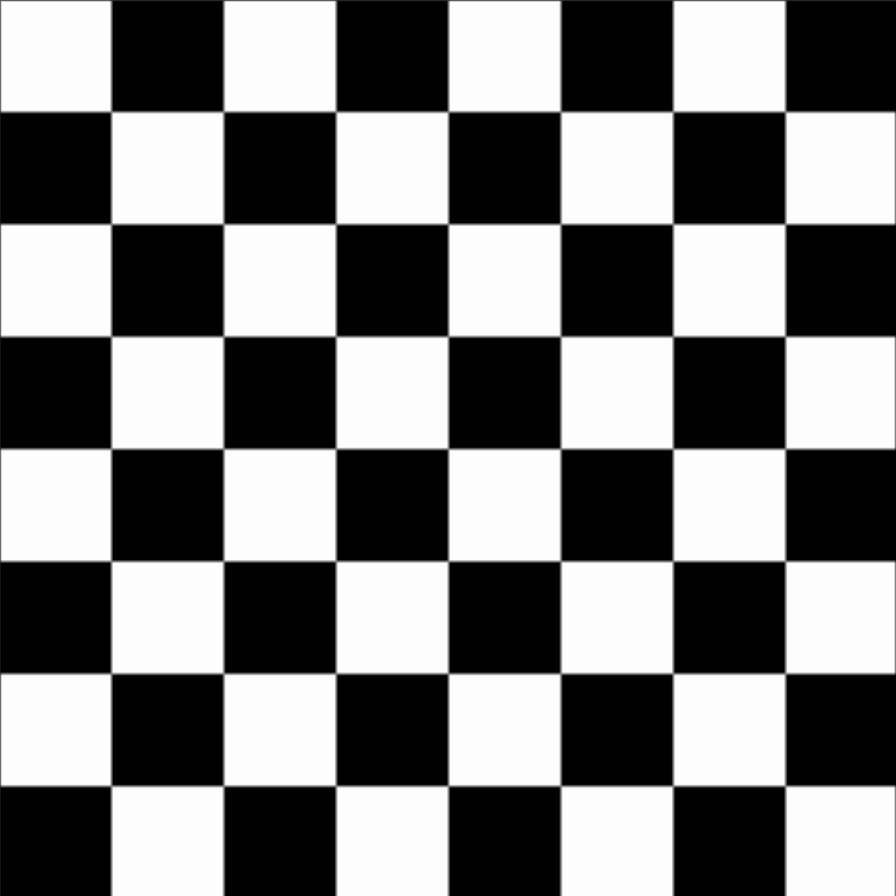
This pattern is drawn by a WebGL 2 fragment shader. Its source:

```glsl
#version 300 es
precision highp float;
// Black and white checkerboard, eight by eight, with soft grey seams and a faint rim.

#define CELL_SIZE 0.1254
#define BOARD_CENTER vec2(0.5007, 0.4987)
#define SEAM_SOFTNESS 0.0021
#define RIM_WIDTH 0.0026
#define RIM_SHADE 0.45
#define BLACK vec3(0.004)
#define WHITE vec3(0.994)

uniform vec2 u_resolution;
out vec4 fragColor;

// Alternates between -1 and 1 per cell, with a soft ramp through 0 at each seam.
vec2 softStripes(vec2 uv, vec2 softness) {
    vec2 grid = (uv - BOARD_CENTER) / CELL_SIZE;
    vec2 side = 2.0 * mod(floor(grid), 2.0) - 1.0;
    vec2 local = fract(grid);
    vec2 seamDistance = min(local, 1.0 - local) * CELL_SIZE;
    return side * clamp(seamDistance / softness, 0.0, 1.0);
}

// Darkens the left, right and top borders of the board.
float rimLight(vec2 uv, float pixel) {
    float border = min(min(uv.x, 1.0 - uv.x), 1.0 - uv.y);
    return mix(RIM_SHADE, 1.0, smoothstep(0.0, max(RIM_WIDTH, pixel), border));
}

void main() {
    vec2 uv = gl_FragCoord.xy / u_resolution;
    vec2 pixel = 1.0 / u_resolution;

    // The product of both stripe sets gives the checks; crossings stay mid grey.
    vec2 stripes = softStripes(uv, max(vec2(SEAM_SOFTNESS), 0.75 * pixel));
    float whiteness = 0.5 - 0.5 * stripes.x * stripes.y;

    whiteness *= rimLight(uv, max(pixel.x, pixel.y));
    fragColor = vec4(mix(BLACK, WHITE, whiteness), 1.0);
}
```
